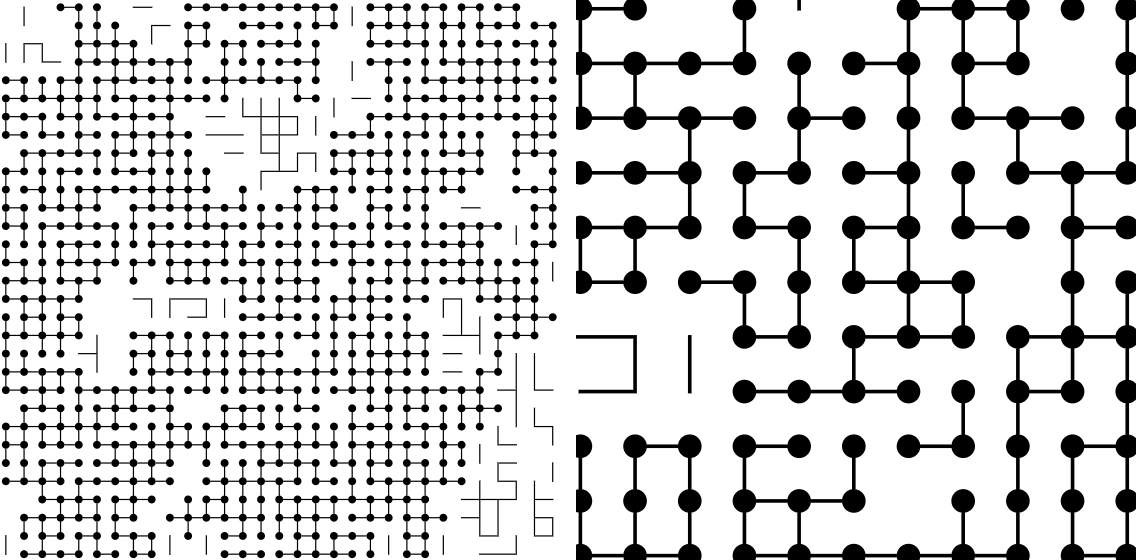
Left, the full canvas; right, a detail of the centre.
A three.js fragment shader for this pattern:

```glsl
// Bond percolation on a square lattice: random links join neighbouring sites,
// and sites of the main cluster carry a black dot. Gaps in the cluster come from
// value noise plus two broad clearings; small clusters there stay undotted.

#define LAST_SITE 30.0     // index of the last site, 31 per side
#define CELLS 30.72        // lattice pitches across the canvas
#define MARGIN 0.32        // first site from the lower left, in pitches
#define DOT_RADIUS 0.216   // in pitches
#define LINE_WIDTH 0.066   // in pitches
#define LINK_CHANCE 0.59   // inside the main cluster
#define GAP_LINK_CHANCE 0.38
#define GAP_LEVEL 0.19     // noise below this opens a gap
#define GAP_SCALE 0.37     // noise cells per pitch
#define RAGGED 0.35        // roughness of the clearing edges
#define SEED 17.0

varying vec2 vUv;

float hash(vec2 p) {
  vec3 q = fract(vec3(p.xyx + SEED) * 0.1031);
  q += dot(q, q.yzx + 33.33);
  return fract((q.x + q.y) * q.z);
}

float valueNoise(vec2 p) {
  vec2 i = floor(p), f = fract(p);
  f = f * f * (3.0 - 2.0 * f);
  float low = mix(hash(i), hash(i + vec2(1.0, 0.0)), f.x);
  float high = mix(hash(i + vec2(0.0, 1.0)), hash(i + 1.0), f.x);
  return mix(low, high, f.y);
}

vec2 quarterTurn(vec2 d) {
  return vec2(-d.y, d.x);
}

// True for sites outside the main cluster
bool inGap(vec2 site) {
  float lake = 1.0 - length((site - vec2(14.0, 22.4)) / vec2(3.4, 2.8));
  float corner = 1.0 - (LAST_SITE - site.x) / 6.8 - site.y / 14.0;
  float clearing = max(lake, corner) + RAGGED * (hash(site + 211.0) - 0.5);
  return clearing > 0.0 || valueNoise(site * GAP_SCALE + 90.0) < GAP_LEVEL;
}

// Links join only neighbours of the same kind; a + b is unique to each link
bool linked(vec2 a, vec2 b) {
  vec2 low = min(a, b), high = max(a, b);
  if (min(low.x, low.y) < 0.0 || max(high.x, high.y) > LAST_SITE) return false;
  bool gap = inGap(a);
  if (gap != inGap(b)) return false;
  return hash(a + b + 400.0) < (gap ? GAP_LINK_CHANCE : LINK_CHANCE);
}

float linkCount(vec2 site) {
  float count = 0.0;
  vec2 dir = vec2(1.0, 0.0);
  for (int i = 0; i < 4; i++) {
    if (linked(site, site + dir)) count += 1.0;
    dir = quarterTurn(dir);
  }
  return count;
}

// Lone sites and isolated pairs get no dot
bool hasDot(vec2 site) {
  if (inGap(site)) return false;
  if (linkCount(site) > 1.5) return true;
  vec2 dir = vec2(1.0, 0.0);
  for (int i = 0; i < 4; i++) {
    if (linked(site, site + dir) && linkCount(site + dir) > 1.5) return true;
    dir = quarterTurn(dir);
  }
  return false;
}

void main() {
  vec2 p = vUv * CELLS - MARGIN;
  float pixel = fwidth(p.x);
  vec2 site = floor(p + 0.5);
  vec2 offset = p - site;
  float dist = 1.0;

  // Half links leaving the nearest site
  vec2 dir = vec2(1.0, 0.0);
  for (int i = 0; i < 4; i++) {
    float across = abs(dot(offset, quarterTurn(dir)));
    float link = max(across, -dot(offset, dir)) - 0.5 * LINE_WIDTH;
    if (link < pixel && linked(site, site + dir)) dist = min(dist, link);
    dir = quarterTurn(dir);
  }

  // Dot on the site
  float dot0 = length(offset) - DOT_RADIUS;
  if (dot0 < pixel && hasDot(site)) dist = min(dist, dot0);

  float ink = clamp(0.5 - dist / pixel, 0.0, 1.0);
  gl_FragColor = vec4(vec3(1.0 - ink), 1.0);
}
```
